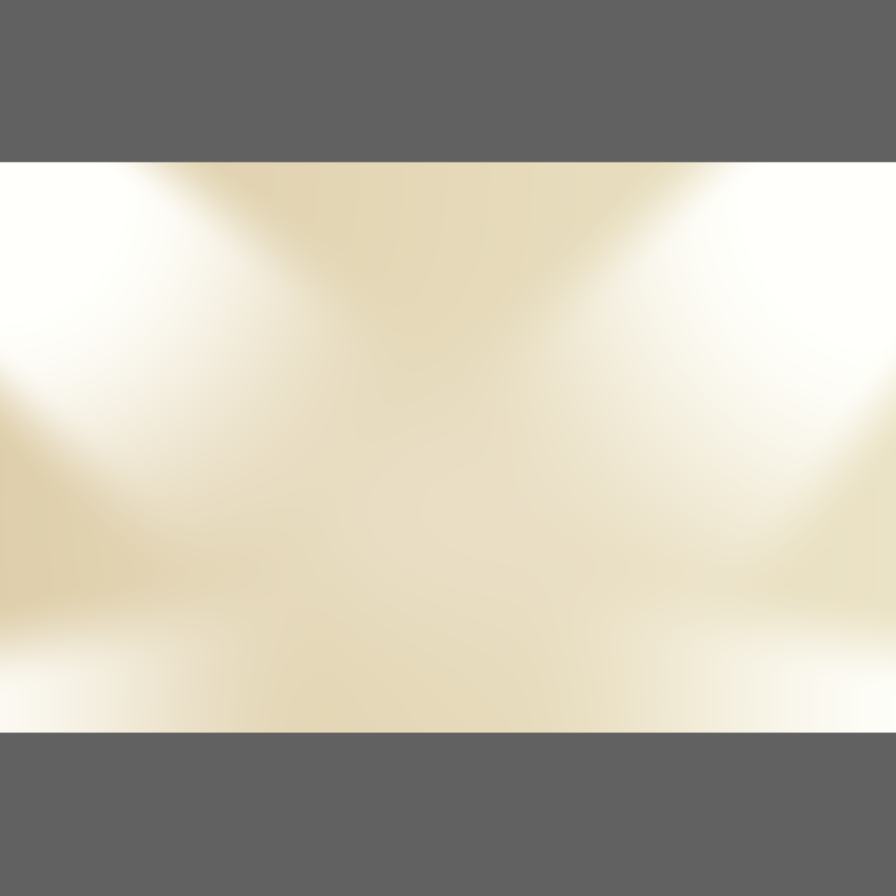
A three.js fragment shader for this background:

```glsl
varying vec2 vUv;

const vec3 FRAME_GRAY = vec3(0.38);
const vec3 TAN_LEFT = vec3(0.872, 0.808, 0.670);
const vec3 TAN_RIGHT = vec3(0.922, 0.890, 0.775);
const vec3 HAZE = vec3(0.925, 0.885, 0.795);
const vec3 LIGHT = vec3(1.0, 1.0, 0.985);
const float BAND_BOTTOM = 0.1823;
const float BAND_TOP = 0.819;

// Signed distance to the line a-b, positive on its left
float lineSide(vec2 p, vec2 a, vec2 b) {
  vec2 dir = normalize(b - a);
  vec2 q = p - a;
  return dir.x * q.y - dir.y * q.x;
}

float fadeOut(float near, float far, float d) {
  return 1.0 - smoothstep(near, far, d);
}

// Soft wedge bounded by two lines, fading away from its source
float beam(vec2 p, vec2 source, vec4 upper, vec4 lower, float core, float reach) {
  float d = distance(p, source);
  float soft = 0.038 + 0.03 * d;
  float above = smoothstep(-soft, soft, lineSide(p, upper.xy, upper.zw));
  float below = smoothstep(-soft, soft, lineSide(p, lower.xy, lower.zw));
  return above * below * fadeOut(core, reach, d);
}

// Floor glow by a side wall; x is the distance from that wall
float floorGlow(float x, float y, float reach, float strength) {
  float horizon = 0.332 + 0.18 * x;
  float depth = smoothstep(0.0, 0.11, horizon - y);
  return strength * depth * fadeOut(-0.04, reach, x);
}

// Smooth coverage of the horizontal band
float bandMask(float y, float soft) {
  return smoothstep(BAND_BOTTOM - soft, BAND_BOTTOM + soft, y)
       * fadeOut(BAND_TOP - soft, BAND_TOP + soft, y);
}

void main() {
  vec2 p = vUv;

  // Warm wall with a pale central haze
  vec3 color = mix(TAN_LEFT, TAN_RIGHT, p.x);
  vec2 hazePos = (p - vec2(0.52, 0.43)) / vec2(0.27, 0.16);
  color = mix(color, HAZE, 0.7 * exp(-dot(hazePos, hazePos)));

  // Beams from the upper corners
  float leftBeam = beam(p, vec2(0.0, 0.78),
    vec4(0.345, 0.694, 0.176, 0.819), vec4(0.0, 0.564, 0.143, 0.427), 0.12, 0.52);
  float rightBeam = beam(p, vec2(1.0, 0.78),
    vec4(0.795, 0.819, 0.56, 0.61), vec4(0.898, 0.427, 1.0, 0.564), 0.15, 0.56);
  color = mix(color, LIGHT, leftBeam);
  color = mix(color, LIGHT, rightBeam);

  // Light pooling on the floor
  color = mix(color, LIGHT, floorGlow(p.x, p.y, 0.38, 0.9));
  color = mix(color, LIGHT, floorGlow(1.0 - p.x, p.y, 0.44, 0.95));

  // Gray frame above and below
  color = mix(FRAME_GRAY, color, bandMask(p.y, 0.0012));
  gl_FragColor = vec4(color, 1.0);
}
```
